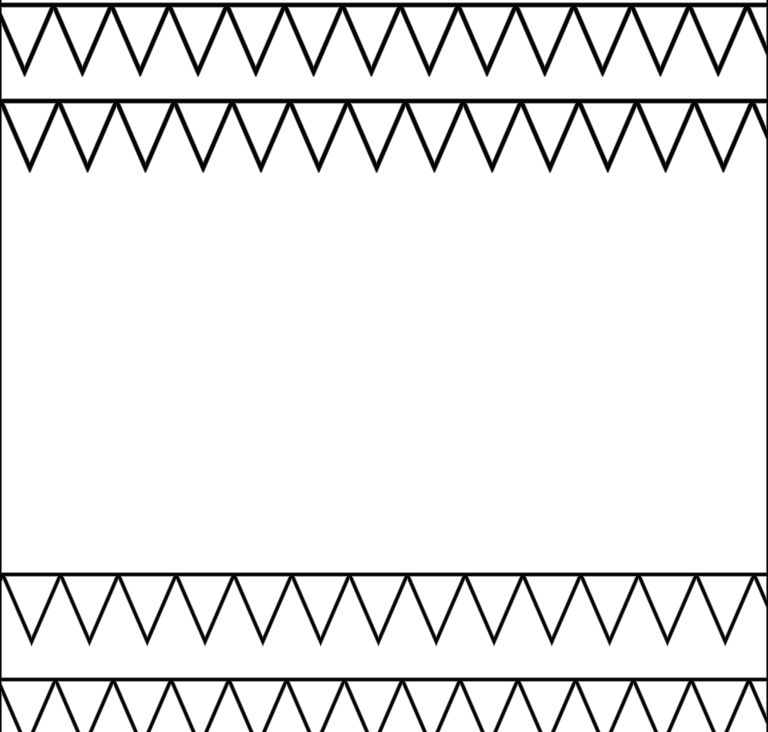
Reproduce this pattern procedurally as a WebGL 1 fragment shader.

```glsl
precision highp float;
// Draws four black zigzag trims hanging from horizontal bars on white, with thin side borders.

uniform vec2 u_resolution;

// Lengths are fractions of the canvas height
#define PERIOD 0.07896
#define DEPTH 0.0915
#define TIP_DEPTH 0.0975
#define BOLD 0.0031
#define FINE 0.0025
#define BORDER 0.0022
#define SOFTNESS 0.003
#define INK vec3(0.015)
#define PAPER vec3(1.0)

// Coverage of a shape from its signed distance
float cover(float d) {
  float blur = 0.5 * max(SOFTNESS, 1.2 / u_resolution.y);
  return 1.0 - smoothstep(-blur, blur, d);
}

// Signed distance to a bar at barY with a zigzag below it, one peak at peakX
float trim(vec2 p, float barY, float peakX, float halfStroke) {
  float drop = barY - p.y;
  float bar = abs(drop) - halfStroke;

  float fromPeak = abs(fract((p.x - peakX) / PERIOD + 0.5) - 0.5) * PERIOD;
  float slope = 2.0 * DEPTH / PERIOD;
  float zigzag = abs(drop - fromPeak * slope) / sqrt(1.0 + slope * slope) - halfStroke;

  // Cut the peaks at the bar and blunt the lower tips
  zigzag = max(zigzag, max(-drop, drop - TIP_DEPTH));
  return min(bar, zigzag);
}

void main() {
  vec2 p = gl_FragCoord.xy / u_resolution.y;
  float width = u_resolution.x / u_resolution.y;

  // Upper pair in a bold stroke, lower pair in a finer one
  float d = trim(p, 0.9932, 0.0731, BOLD);
  d = min(d, trim(p, 0.8620, 0.0802, BOLD));
  d = min(d, trim(p, 0.2152, 0.0827, FINE));
  d = min(d, trim(p, 0.0717, 0.0758, FINE));

  // Side borders
  d = min(d, min(p.x, width - p.x) - BORDER);

  gl_FragColor = vec4(mix(PAPER, INK, cover(d)), 1.0);
}
```
